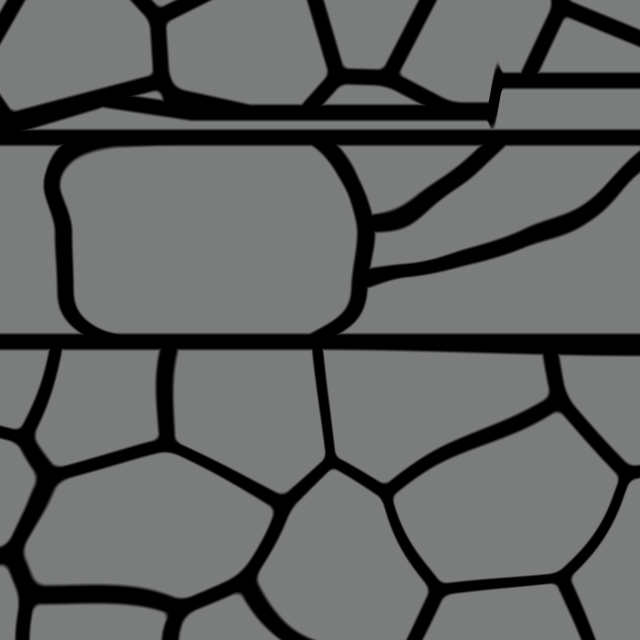
Write a Shadertoy shader that draws this pattern.

```glsl
// Cracked stone wall: black joints on flat grey, split into three courses.
// Top: straight Voronoi cracks over a stepped ledge. Middle: one round stone
// and two wavy branches. Bottom: Voronoi cracks bent by smooth noise.

#define TOP_JOINT 0.785
#define LOW_JOINT 0.466
#define HALF_WIDTH 0.0125
#define SOFTNESS 0.0032
#define TOP_SCALE 4.6
#define BOTTOM_SCALE 3.4
#define BEND 0.11
#define WOBBLE 0.03
#define SEED 7.0

const vec3 STONE = vec3(0.482, 0.490, 0.486);
const vec3 JOINT = vec3(0.0);

vec2 hash2(vec2 p) {
    p += SEED;
    vec2 q = vec2(dot(p, vec2(127.1, 311.7)), dot(p, vec2(269.5, 183.3)));
    return fract(sin(q) * 43758.5453);
}

// Smooth value noise, two channels in -0.5..0.5
vec2 noise2(vec2 p) {
    vec2 i = floor(p), f = fract(p);
    f = f * f * (3.0 - 2.0 * f);
    vec2 low = mix(hash2(i), hash2(i + vec2(1, 0)), f.x);
    vec2 high = mix(hash2(i + vec2(0, 1)), hash2(i + vec2(1, 1)), f.x);
    return mix(low, high, f.y) - 0.5;
}

float smoothMin(float a, float b, float k) {
    float h = max(k - abs(a - b), 0.0) / k;
    return min(a, b) - 0.25 * h * h * k;
}

vec2 cellPoint(vec2 cell) {
    return cell + 0.1 + 0.8 * hash2(cell);
}

// Distance to the nearest Voronoi border, in canvas units
float crackDistance(vec2 p, float scale) {
    p *= scale;
    vec2 home = floor(p), nearest = vec2(0.0);
    float best = 1e3;
    for (int y = -1; y <= 1; y++)
    for (int x = -1; x <= 1; x++) {
        vec2 r = cellPoint(home + vec2(x, y)) - p;
        if (dot(r, r) < best) { best = dot(r, r); nearest = r; }
    }
    float d = 1e3;
    for (int y = -2; y <= 2; y++)
    for (int x = -2; x <= 2; x++) {
        vec2 r = cellPoint(home + vec2(x, y)) - p;
        vec2 gap = r - nearest;
        if (dot(gap, gap) > 1e-4)
            d = smoothMin(d, dot(0.5 * (r + nearest), normalize(gap)), 0.04);
    }
    return d / scale;
}

// Height of the ledge: rises, dips, runs level and steps up at the right
float ledgeHeight(float x) {
    return 0.845 - 0.3 * max(0.16 - x, 0.0) - 0.15 * clamp(x - 0.16, 0.0, 0.14)
         + 0.05 * smoothstep(0.762, 0.785, x);
}

float topCourse(vec2 p) {
    float e = 0.004;
    float slope = (ledgeHeight(p.x + e) - ledgeHeight(p.x - e)) / (2.0 * e);
    float above = (p.y - ledgeHeight(p.x)) / sqrt(1.0 + slope * slope);
    float cracks = max(crackDistance(p, TOP_SCALE), -above);
    return min(abs(above), cracks);
}

float middleCourse(vec2 p) {
    p += WOBBLE * noise2(p * 11.0);
    // Outline of the round stone
    vec2 q = abs(p - vec2(0.325, 0.626)) - vec2(0.235, 0.163) + 0.1;
    float d = abs(length(max(q, 0.0)) + min(max(q.x, q.y), 0.0) - 0.1);
    // Branches sweeping up from its right side
    for (float i = 0.0; i < 2.0; i++) {
        float x = p.x - 0.57, bow = 0.9 + 0.6 * i;
        float y = 0.57 + 0.08 * i + x * (0.3 * i + bow * x);
        float slope = 0.3 * i + 2.0 * bow * x;
        d = min(d, max(abs(p.y - y) / sqrt(1.0 + slope * slope), -x));
    }
    return d - 0.0012;
}

float bottomCourse(vec2 p) {
    return crackDistance(p + BEND * noise2(p * 4.5), BOTTOM_SCALE) + 0.0008;
}

void mainImage(out vec4 fragColor, in vec2 fragCoord) {
    vec2 p = fragCoord / iResolution.y;

    float d;
    if (p.y > TOP_JOINT) d = topCourse(p);
    else if (p.y > LOW_JOINT) d = middleCourse(p);
    else d = bottomCourse(p);

    // Level joints; the lower one thickens downward to the right
    float sag = 0.008 * smoothstep(0.5, 1.0, p.x);
    d = min(d, abs(p.y - TOP_JOINT));
    d = min(d, abs(p.y - LOW_JOINT + 0.6 * sag) - 0.6 * sag);

    float soft = max(SOFTNESS, 0.7 / iResolution.y);
    float stone = smoothstep(-soft, soft, d - HALF_WIDTH);
    fragColor = vec4(mix(JOINT, STONE, stone), 1.0);
}
```
